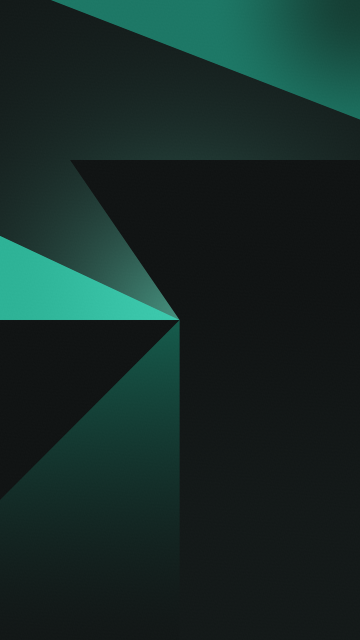
Give the GLSL for this background, as a Shadertoy shader.

```glsl
// Folded dark planes meeting at a central hub, lit by teal glows and fine grain.

const float ASPECT = 0.5625;
const vec2 HUB = vec2(0.2806, 0.5);
const vec2 SLAB_CORNER = vec2(0.1094, 0.75);

const vec3 INK = vec3(0.066, 0.078, 0.078);
const vec3 SLATE = vec3(0.078, 0.100, 0.098);
const vec3 HAZE = vec3(0.270, 0.560, 0.490);
const vec3 PINE = vec3(0.085, 0.245, 0.205);
const vec3 JADE = vec3(0.115, 0.470, 0.400);
const vec3 FOREST = vec3(0.085, 0.360, 0.300);
const vec3 MINT_DEEP = vec3(0.180, 0.700, 0.590);
const vec3 MINT = vec3(0.235, 0.785, 0.675);

// Signed distance to the line a-b, positive on the left of its direction.
float leftOf(vec2 p, vec2 a, vec2 b) {
    vec2 along = normalize(b - a);
    return dot(p - a, vec2(-along.y, along.x));
}

// Antialiased coverage of a positive-inside distance.
float coverage(float dist, float pixel) {
    return smoothstep(-0.6 * pixel, 0.6 * pixel, dist);
}

// Layered, turning sines give a fine woven grain.
float grain(vec2 p) {
    float sum = 0.0;
    vec2 q = p * 610.0;
    for (int i = 0; i < 4; i++) {
        q = mat2(0.8, 0.6, -0.6, 0.8) * q * 1.23 + 1.7;
        sum += sin(q.x + 1.5 * sin(q.y * 0.7)) * sin(q.y);
    }
    return sum * 0.25;
}

// Haze that fades outward from the hub.
vec3 hubGlow(vec2 p) {
    float fade = exp(-pow(distance(p, HUB) / 0.2, 1.3));
    return mix(SLATE * 0.93, HAZE, fade);
}

// Upper band, shaded toward the top right corner.
vec3 bandColor(vec2 p) {
    return mix(PINE, JADE, smoothstep(0.0, 0.24, distance(p, vec2(ASPECT, 1.0))));
}

// Lower fan, fading toward the bottom.
vec3 fanColor(vec2 p) {
    return mix(SLATE * 0.93, FOREST, pow(clamp(p.y / HUB.y, 0.0, 1.0), 1.5));
}

void mainImage(out vec4 fragColor, in vec2 fragCoord) {
    vec2 p = fragCoord / iResolution.xy * vec2(ASPECT, 1.0);
    float pixel = 1.0 / iResolution.y;

    // Shape distances
    float band = leftOf(p, vec2(0.0794, 1.0), vec2(ASPECT, 0.8132));
    float wedge = leftOf(p, HUB, vec2(0.0, 0.6315));
    float lower = HUB.y - p.y;
    float fan = leftOf(p, HUB, vec2(0.0039, 0.2227));
    float slab = max(leftOf(p, SLAB_CORNER, HUB), p.x - HUB.x);
    slab = min(slab, SLAB_CORNER.y - p.y);

    // Upper planes
    vec3 color = hubGlow(p);
    color = mix(color, bandColor(p), coverage(band, pixel));
    vec3 wedgeColor = mix(MINT_DEEP, MINT, smoothstep(0.0, HUB.x, p.x));
    color = mix(color, wedgeColor, coverage(wedge, pixel));

    // Lower planes
    vec3 lowerColor = mix(INK, fanColor(p), coverage(fan, pixel));
    color = mix(color, lowerColor, coverage(lower, pixel));

    // Large slab on the right
    vec3 slabColor = mix(SLATE, INK, smoothstep(0.15, 0.6, p.y));
    color = mix(color, slabColor, coverage(slab, pixel));

    color += 0.008 * grain(p);
    fragColor = vec4(color, 1.0);
}
```
